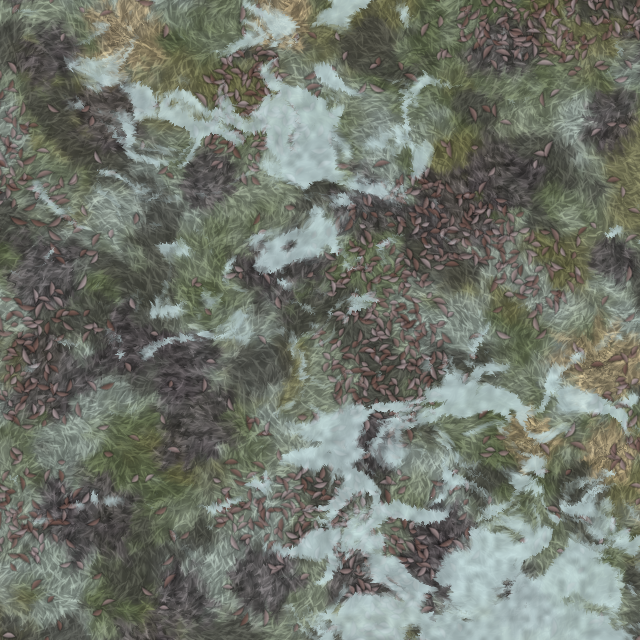
Write a WebGL 2 fragment shader that draws this texture.

```glsl
#version 300 es
precision highp float;

uniform vec2 u_resolution;
out vec4 fragColor;

// Palette
const vec3 MOSS = vec3(0.36, 0.40, 0.29);
const vec3 SAGE = vec3(0.51, 0.55, 0.48);
const vec3 OLIVE = vec3(0.43, 0.41, 0.27);
const vec3 MIST = vec3(0.58, 0.63, 0.61);
const vec3 SOIL = vec3(0.28, 0.28, 0.26);
const vec3 HEATHER = vec3(0.29, 0.27, 0.28);
const vec3 STRAW = vec3(0.66, 0.59, 0.46);
const vec3 FROST = vec3(0.75, 0.84, 0.85);
const vec3 LEAF_BROWN = vec3(0.43, 0.32, 0.29);
const vec3 LEAF_PALE = vec3(0.64, 0.58, 0.59);

// Sizes and amounts
const int BLADE_LAYERS = 9;
const float BLADE_SCALE = 30.0;
const float BLADE_SCALE_STEP = 6.0;
const float BLADE_WIDTH = 0.08;
const float TUFT_SCALE = 8.0;
const float TUFT_SHARE = 0.5;
const float LEAF_SCALE = 52.0;
const float FROST_LEVEL = 1.06;

vec2 hash2(vec2 cell) {
    uvec2 v = uvec2(ivec2(cell) + 8192) * 1664525u + 1013904223u;
    v.x += v.y * 1664525u;
    v.y += v.x * 1664525u;
    v ^= v >> 16u;
    v.x += v.y * 1664525u;
    v.y += v.x * 1664525u;
    v ^= v >> 16u;
    return vec2(v >> 8u) / 16777216.0;
}

float noise(vec2 p) {
    vec2 i = floor(p), f = fract(p);
    f = f * f * (3.0 - 2.0 * f);
    float low = mix(hash2(i).x, hash2(i + vec2(1, 0)).x, f.x);
    float high = mix(hash2(i + vec2(0, 1)).x, hash2(i + 1.0).x, f.x);
    return mix(low, high, f.y);
}

float fbm(vec2 p) {
    float sum = 0.0, gain = 0.533;
    for (int i = 0; i < 4; i++) {
        sum += gain * noise(p);
        p = mat2(1.6, 1.2, -1.2, 1.6) * p + 17.3;
        gain *= 0.5;
    }
    return sum;
}

mat2 rotation(float a) {
    return mat2(cos(a), -sin(a), sin(a), cos(a));
}

// Crossing blades: xy is the root the colour is taken from, z the shade
vec3 grassBlades(vec2 p, float pixel) {
    vec3 blade = vec3(p, 0.82);
    for (int layer = 0; layer < BLADE_LAYERS; layer++) {
        float scale = BLADE_SCALE + BLADE_SCALE_STEP * float(layer);
        vec2 seed = vec2(137, 311) * float(layer + 1);
        for (int k = 0; k < 9; k++) {
            vec2 cell = floor(p * scale) + vec2(k % 3 - 1, k / 3 - 1);
            vec2 jitter = hash2(cell + seed), rnd = hash2(cell + seed + 71.0);
            vec2 root = (cell + jitter) / scale;
            float angle = 6.0 * noise(root * 8.0) + 1.8 * (rnd.x - 0.5);
            vec2 q = rotation(angle) * (p - root) * scale;
            q.y += (jitter.x - 0.5) * 0.7 * q.x * q.x;
            float along = q.x / mix(0.4, 0.9, rnd.y);
            float dist = abs(q.y) - BLADE_WIDTH * (1.0 - along * along);
            float cover = 1.0 - smoothstep(-pixel * scale, pixel * scale, dist);
            float shade = mix(0.7, 1.28, fract(rnd.x * 7.0 + rnd.y * 3.0));
            blade = mix(blade, vec3(root, shade), 0.85 * cover);
        }
    }
    return blade;
}

// Round clumps of straw or dark heather with radiating stalks
vec3 addTufts(vec3 col, vec2 p) {
    for (int k = 0; k < 9; k++) {
        vec2 cell = floor(p * TUFT_SCALE) + vec2(k % 3 - 1, k / 3 - 1);
        vec2 rnd = hash2(cell + 503.0);
        vec2 center = (cell + 0.2 + 0.6 * hash2(cell + 907.0)) / TUFT_SCALE;
        vec2 d = (p - center) * TUFT_SCALE;
        float r = length(d) / mix(0.35, 0.65, rnd.y);
        vec2 dir = d / max(length(d), 0.001);
        float edge = r + 0.9 * (fbm(p * 32.0) - 0.5) + 0.4 * (noise(dir * 5.0 + cell * 9.0) - 0.5);
        float cover = (1.0 - smoothstep(0.55, 1.05, edge)) * step(rnd.x, TUFT_SHARE);
        float stalk = noise(dir * 11.0 + cell * 13.0 + r * 1.5);
        bool dry = noise(center * 3.0 + 21.0) > 0.52;
        vec3 tuft = dry ? STRAW * mix(0.68, 1.15, stalk)
                        : HEATHER * mix(0.6, 1.5, noise(p * 140.0));
        col = mix(col, tuft, 0.8 * cover);
    }
    return col;
}

vec3 groundColor(vec2 p) {
    float broad = fbm(p * 4.0 + 3.0), medium = fbm(p * 15.0 + 40.0);
    vec3 col = mix(MOSS, SAGE, smoothstep(0.34, 0.58, 0.5 * (broad + medium)));
    col = mix(col, OLIVE, 0.65 * smoothstep(0.48, 0.66, fbm(p * 7.0 + 80.0)));
    col = mix(col, MIST, 0.8 * smoothstep(0.47, 0.68, fbm(p * 10.0 + 120.0)));
    col = mix(col, SOIL, 0.8 * smoothstep(0.52, 0.68, fbm(p * 12.0 + 160.0)));
    return addTufts(col, p);
}

// Ragged frost in patches and along a winding trail
float frostCover(vec2 p) {
    vec2 warp = vec2(noise(p * 18.0), noise(p * 18.0 + 50.0));
    float detail = fbm(p * vec2(24.0, 32.0) + 2.2 * warp);
    float trailY = 0.2 + 0.2 * smoothstep(0.3, 0.75, p.x) + 0.07 * (noise(p * 6.0) - 0.5);
    float trail = exp(-pow((p.y - trailY) / 0.025, 2.0));
    float level = detail + 0.9 * fbm(p * 3.5 + 200.0) + 0.16 * trail;
    return smoothstep(FROST_LEVEL, FROST_LEVEL + 0.2, level);
}

// Fallen leaves gathered in drifts, each with a soft shadow
vec3 addLeaves(vec3 col, vec2 p, float pixel) {
    for (int k = 0; k < 18; k++) {
        float layer = float(k / 9);
        float scale = LEAF_SCALE + 13.0 * layer;
        vec2 cell = floor(p * scale) + vec2(k % 3 - 1, (k / 3) % 3 - 1);
        vec2 jitter = hash2(cell + 1201.0 + 400.0 * layer), rnd = hash2(cell + 1511.0 + 400.0 * layer);
        vec2 root = (cell + jitter) / scale;
        float drift = smoothstep(0.5, 0.68, fbm(root * 5.0 + 260.0));
        float present = step(rnd.x, 0.04 + 0.7 * drift);
        vec2 q = rotation(6.2832 * rnd.y) * (p - root) * scale;
        float along = q.x / mix(0.35, 0.75, jitter.y);
        float dist = abs(q.y + 0.3 * q.x * q.x) - 0.2 * (1.0 - along * along);
        float soft = 1.2 * pixel * scale;
        float cover = present * (1.0 - smoothstep(-soft, soft, dist));
        col *= 1.0 - 0.3 * present * (1.0 - smoothstep(0.0, 0.22, dist));
        vec3 leaf = mix(LEAF_BROWN, LEAF_PALE, fract(rnd.y * 9.0)) * (1.0 + 1.2 * q.y);
        col = mix(col, leaf, 0.85 * cover);
    }
    return col;
}

void main() {
    float pixel = 1.0 / min(u_resolution.x, u_resolution.y);
    vec2 p = gl_FragCoord.xy * pixel;
    vec3 blade = grassBlades(p, pixel);
    vec2 anchor = mix(p, blade.xy, 0.65);
    vec3 col = groundColor(anchor) * blade.z;
    col *= 0.82 + 0.36 * fbm(p * 80.0);
    col = addLeaves(col, p, pixel);
    col = mix(col, FROST * mix(0.85, 1.1, noise(p * 90.0)), 0.8 * frostCover(anchor));
    fragColor = vec4(col, 1.0);
}
```
